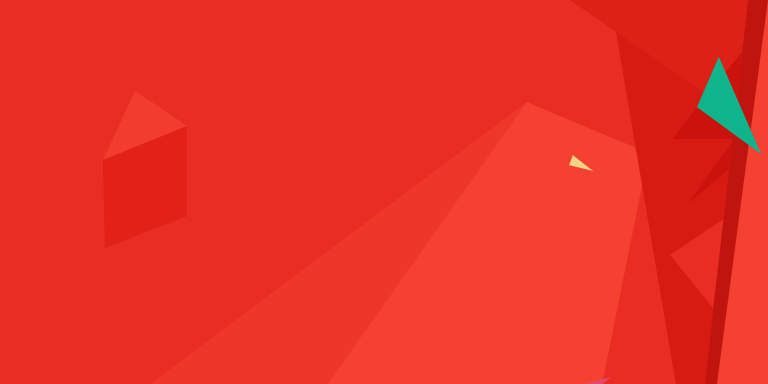
Reproduce this background procedurally as a Shadertoy shader.

```glsl
// Flat red paper-cut backdrop: a folded block, a light beam, dark shards and small bright chips.

#define BASE_RED   vec3(0.914, 0.178, 0.141)
#define BEAM_RED   vec3(0.962, 0.255, 0.195)
#define FAINT_RED  vec3(0.933, 0.212, 0.165)
#define ROOF_RED   vec3(0.949, 0.240, 0.180)
#define BLOCK_RED  vec3(0.886, 0.130, 0.094)
#define UPPER_RED  vec3(0.863, 0.129, 0.086)
#define PANEL_RED  vec3(0.843, 0.102, 0.071)
#define SHARD_RED  vec3(0.800, 0.071, 0.050)
#define STRIP_RED  vec3(0.753, 0.080, 0.055)
#define TEAL       vec3(0.055, 0.710, 0.550)
#define YELLOW     vec3(0.940, 0.840, 0.510)
#define PINK       vec3(0.880, 0.290, 0.430)

// Signed distance to the line a-b, positive on its right side
float edge(vec2 p, vec2 a, vec2 b) {
    vec2 along = b - a, rel = p - a;
    return (rel.x * along.y - rel.y * along.x) / length(along);
}

// Inside distance of convex shapes, corners listed clockwise
float triangle(vec2 p, vec2 a, vec2 b, vec2 c) {
    return min(edge(p, a, b), min(edge(p, b, c), edge(p, c, a)));
}

float quad(vec2 p, vec2 a, vec2 b, vec2 c, vec2 d) {
    return min(min(edge(p, a, b), edge(p, b, c)),
               min(edge(p, c, d), edge(p, d, a)));
}

// Lay a flat colour over the canvas with a one-pixel soft edge
void paint(inout vec3 color, float dist, vec3 ink) {
    color = mix(color, ink, clamp(dist * iResolution.y + 0.5, 0.0, 1.0));
}

void mainImage(out vec4 fragColor, in vec2 fragCoord) {
    // Canvas height is one unit
    vec2 p = fragCoord / iResolution.y;
    vec3 color = BASE_RED;

    // Folded block on the left
    paint(color, triangle(p, vec2(0.268, 0.583), vec2(0.352, 0.763), vec2(0.487, 0.672)), ROOF_RED);
    paint(color, quad(p, vec2(0.268, 0.583), vec2(0.487, 0.672),
                         vec2(0.487, 0.437), vec2(0.273, 0.354)), BLOCK_RED);

    // Beam with its fainter left flank
    paint(color, triangle(p, vec2(0.391, 0.0), vec2(1.372, 0.734), vec2(1.5, 0.0)), FAINT_RED);
    paint(color, quad(p, vec2(0.854, 0.0), vec2(1.372, 0.734),
                         vec2(1.689, 0.601), vec2(1.568, 0.0)), BEAM_RED);

    // Dark panel and the wedge above it
    paint(color, quad(p, vec2(1.604, 0.917), vec2(1.95, 0.917),
                         vec2(1.85, 0.0), vec2(1.76, 0.0)), PANEL_RED);
    paint(color, triangle(p, vec2(1.484, 1.0), vec2(1.96, 1.0), vec2(1.93, 0.692)), UPPER_RED);

    // Shards on the panel
    paint(color, triangle(p, vec2(1.75, 0.638), vec2(1.932, 0.865), vec2(1.915, 0.638)), SHARD_RED);
    paint(color, triangle(p, vec2(1.792, 0.471), vec2(1.912, 0.638), vec2(1.905, 0.565)), SHARD_RED);
    paint(color, triangle(p, vec2(1.745, 0.336), vec2(1.885, 0.43), vec2(1.857, 0.198)), BASE_RED);

    // Bright right margin and the dark strip along it
    paint(color, quad(p, vec2(1.99, 1.0), vec2(2.1, 1.0), vec2(2.1, 0.0), vec2(1.85, 0.0)), BEAM_RED);
    paint(color, quad(p, vec2(1.948, 1.0), vec2(2.0, 1.0),
                         vec2(1.867, 0.0), vec2(1.836, 0.0)), STRIP_RED);

    // Coloured chips
    paint(color, triangle(p, vec2(1.872, 0.852), vec2(1.982, 0.599), vec2(1.815, 0.721)), TEAL);
    paint(color, triangle(p, vec2(1.492, 0.596), vec2(1.544, 0.555), vec2(1.482, 0.570)), YELLOW);
    paint(color, triangle(p, vec2(1.523, 0.0), vec2(1.591, 0.018), vec2(1.568, 0.0)), PINK);

    fragColor = vec4(color, 1.0);
}
```
